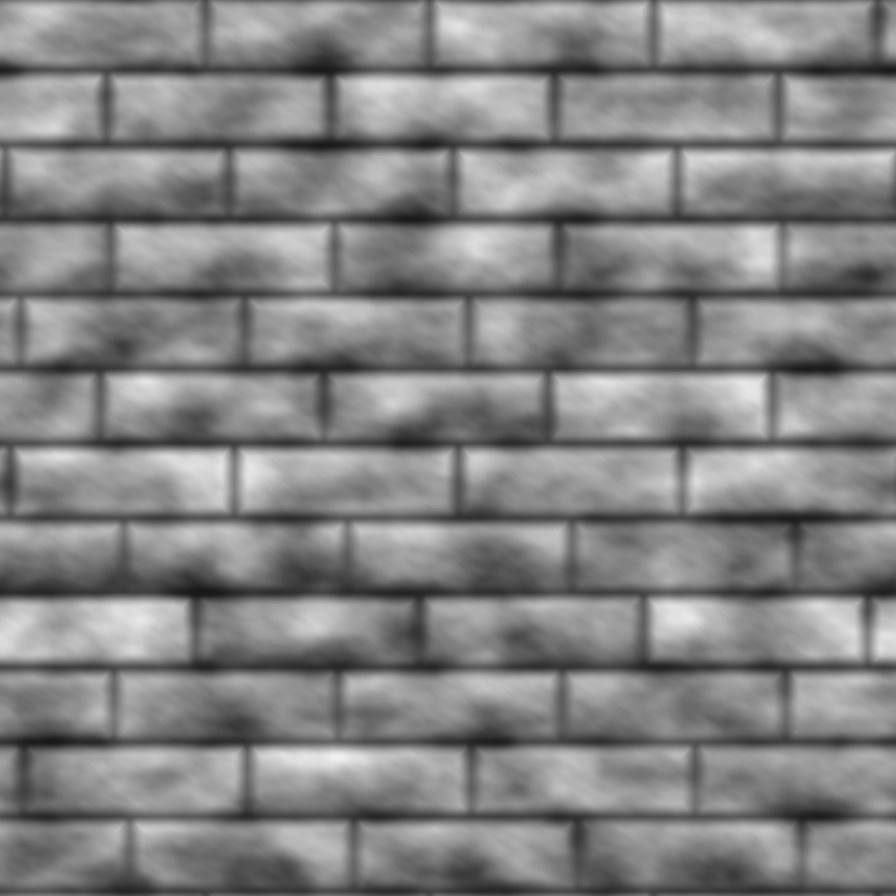
This texture map is drawn by a three.js fragment shader. Its source:

```glsl
// Grey running-bond brick wall, 4 bricks across and 12 courses up, tiling seamlessly.
// Rounded-box distances shape soft joints; periodic gradient noise adds blotches
// and slanted tooling streaks, while waves and hashes vary course offsets and tones.
varying vec2 vUv;

float hash(vec2 p) {
  return fract(sin(dot(p, vec2(127.1, 311.7))) * 43758.545);
}

vec2 gradient(vec2 cell, vec2 period) {
  float angle = 6.28318 * hash(mod(cell, period) + 3.0);
  return vec2(cos(angle), sin(angle));
}

float gradientNoise(vec2 p, vec2 period) {
  vec2 i = floor(p), f = fract(p);
  vec2 u = f * f * f * (f * (f * 6.0 - 15.0) + 10.0);
  vec2 e = vec2(1.0, 0.0);
  float bottom = mix(dot(gradient(i, period), f),
                     dot(gradient(i + e.xy, period), f - e.xy), u.x);
  float top = mix(dot(gradient(i + e.yx, period), f - e.yx),
                  dot(gradient(i + e.xx, period), f - e.xx), u.x);
  return mix(bottom, top, u.y);
}

float blotches(vec2 uv) {
  vec2 frequency = vec2(10.0, 16.0);
  float sum = 0.0, amplitude = 1.0;
  for (int i = 0; i < 3; i++) {
    sum += amplitude * gradientNoise(uv * frequency, frequency);
    frequency *= 2.0;
    amplitude *= 0.4;
  }
  return sum;
}

// Integer shear keeps the slanted lattice periodic over the canvas.
float streaks(vec2 uv) {
  vec2 p = vec2(24.0 * (uv.x - uv.y), 48.0 * uv.x + 72.0 * uv.y);
  return gradientNoise(p, vec2(24.0)) + 0.5 * gradientNoise(p * 2.0, vec2(48.0));
}

float roundedBox(vec2 p, vec2 halfSize, float radius) {
  vec2 q = abs(p) - halfSize + radius;
  return length(max(q, 0.0)) + min(max(q.x, q.y), 0.0) - radius;
}

void main() {
  // Courses: alternate half-brick shift plus an irregular slide from summed waves
  float y = vUv.y * 12.0 - 0.06;
  float course = mod(floor(y), 12.0);
  vec4 waves = cos(course * 0.523599 * vec4(2.0, 3.0, 4.0, 5.0) + vec4(-0.74, -0.98, -2.23, 0.67));
  float slide = 0.01 + dot(waves, vec4(0.044, 0.058, 0.047, 0.043));
  float x = vUv.x * 4.0 - 0.5 * (1.0 - mod(course, 2.0)) - slide;
  vec2 brick = vec2(mod(floor(x), 4.0), course);
  vec2 local = vec2(fract(x), fract(y));

  float blotch = blotches(vUv);
  float grain = streaks(vUv);

  // Soft brick outline, slightly eaten away by dark blotches
  vec2 cell = vec2(0.25, 1.0 / 12.0);
  float inset = -roundedBox((local - 0.5) * cell, cell * 0.5, 0.009);
  float face = smoothstep(-0.002, 0.0165, inset + 0.004 * min(blotch, 0.0));

  // Brick face: individual tone, light from above, stains gathering low
  float tone = 0.56 + 0.16 * (hash(brick + 17.0) - 0.5)
             + 0.14 * (hash(vec2(course, 41.0)) - 0.5);
  tone += 0.27 * (local.y - 0.5) + blotch * mix(0.47, 0.3, local.y);
  tone += 0.035 * grain;

  // Joints: mid-dark uprights, deeper shadow along the beds
  float bedDistance = min(local.y, 1.0 - local.y) * cell.y;
  float bed = 1.0 - smoothstep(0.0, 0.014, bedDistance);
  float joint = 0.35 - 0.12 * bed + 0.24 * blotch;

  float grey = mix(max(joint, 0.1), tone, face);
  gl_FragColor = vec4(vec3(clamp(grey, 0.08, 0.98)), 1.0);
}
```
